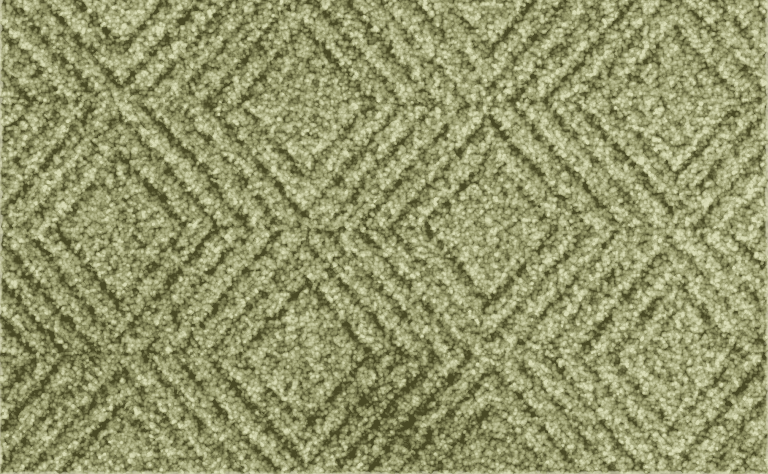
Write a WebGL 1 fragment shader that draws this texture.

```glsl
precision highp float;
uniform vec2 u_resolution;

const vec3 SHADOW_GREEN = vec3(0.285, 0.285, 0.145);
const vec3 PILE_GREEN = vec3(0.592, 0.60, 0.415);
const vec3 TIP_GREEN = vec3(0.85, 0.86, 0.71);
const vec3 FRINGE = vec3(0.86, 0.86, 0.74);

const float HALF_PERIOD = 0.390;   // node to diamond centre, across
const float BAND_HEIGHT = 0.266;   // seam to seam, down
const float GROOVE_SLOPE = 1.15;
const float GROOVE_STEP = 0.0696;
const float FIRST_GROOVE = -0.095;
const float LAST_INDEX = 5.0;

float hash(vec2 p) {
  return fract(sin(dot(p, vec2(127.1, 311.7))) * 43758.545);
}

float bell(float x, float width) {
  return exp(-x * x / (width * width));
}

// Soft cellular noise: x = blended cell tone, y = squared distance to a tuft
vec2 tufts(vec2 p) {
  vec2 cell = floor(p);
  float total = 0.0;
  float tone = 0.0;
  for (int j = -1; j <= 1; j++) {
    for (int i = -1; i <= 1; i++) {
      vec2 id = cell + vec2(float(i), float(j));
      vec2 centre = id + vec2(hash(id), hash(id + 57.3));
      vec2 delta = p - centre;
      float weight = exp(-7.0 * dot(delta, delta));
      total += weight;
      tone += weight * hash(id + 19.7);
    }
  }
  return vec2(tone / total, -log(total) / 7.0);
}

// Slow uneven drift from layered sines
vec2 drift(vec2 p) {
  return vec2(sin(p.y * 17.0 + 2.0 * sin(p.x * 7.0)),
              sin(p.x * 14.0 + 2.0 * sin(p.y * 9.0)));
}

float blob(vec2 p, vec2 centre, vec2 radius) {
  vec2 q = (p - centre) / radius;
  return exp(-dot(q, q));
}

// Mirrored slanted grooves that leave plain diamonds on alternate seams
float carving(vec2 p) {
  float row = (1.0 - p.y - 0.217) / BAND_HEIGHT;
  float band = floor(row);
  float down = row - band;
  float nodeX = 0.253 + HALF_PERIOD * mod(band, 2.0);
  float across = (p.x - nodeX) / (2.0 * HALF_PERIOD) + 0.5;
  float folded = abs(fract(across) - 0.5) * 2.0 * HALF_PERIOD;
  float slant = folded - down * BAND_HEIGHT / GROOVE_SLOPE;

  float index = floor((slant - FIRST_GROOVE) / GROOVE_STEP + 0.5);
  index = clamp(index, 0.0, LAST_INDEX);
  float toNormal = GROOVE_SLOPE / sqrt(1.0 + GROOVE_SLOPE * GROOVE_SLOPE);
  float offset = (slant - FIRST_GROOVE - index * GROOVE_STEP) * toNormal;
  float side = floor(across * 2.0);
  float depth = mix(0.24, 0.40, hash(vec2(index + side * 7.0, band + 11.0)));
  float groove = -depth * bell(offset, 0.0085);
  float ridge = 0.12 * bell(offset - 0.020, 0.012);

  // Seams stop at the diamond sides
  float middle = FIRST_GROOVE + 0.5 * LAST_INDEX * GROOVE_STEP;
  float reach = 0.5 * LAST_INDEX * GROOVE_STEP;
  float striped = 1.0 - smoothstep(reach - 0.01, reach + 0.01, abs(slant - middle));
  float seamDistance = min(down, 1.0 - down) * BAND_HEIGHT;
  float seam = -0.20 * striped * bell(seamDistance, 0.005);
  return min(groove, seam) + ridge;
}

// Broad wear, in height units with x running to the aspect ratio
float wear(vec2 p) {
  float shade = -0.22 * blob(p, vec2(0.80, 0.13), vec2(0.19, 0.13));
  shade -= 0.13 * blob(p, vec2(0.02, 0.20), vec2(0.22, 0.20));
  shade -= 0.09 * blob(p, vec2(0.29, 0.51), vec2(0.12, 0.14));
  shade += 0.07 * blob(p, vec2(1.45, 0.60), vec2(0.45, 0.60));
  vec2 waves = drift(p * 0.7);
  return shade + 0.015 * (waves.x + waves.y);
}

vec3 pileColour(float tone) {
  vec3 lower = mix(SHADOW_GREEN, PILE_GREEN, clamp(tone * 2.0, 0.0, 1.0));
  return mix(lower, TIP_GREEN, clamp(tone * 2.0 - 1.0, 0.0, 1.0));
}

void main() {
  vec2 p = gl_FragCoord.xy / u_resolution.y;
  float aspect = u_resolution.x / u_resolution.y;

  // Crinkled pile at two scales
  vec2 crinkle = 0.22 * drift(p * 9.0);
  vec2 coarse = tufts(p * 98.0 + crinkle);
  vec2 fine = tufts(p * 175.0 + 31.0 - crinkle);
  float pile = 0.52 * (coarse.x - 0.5) - 0.62 * (coarse.y - 0.08);
  pile += 0.44 * (fine.x - 0.5) - 0.34 * (fine.y - 0.08);

  // Tufts roughen the carved lines
  vec2 ragged = p + 0.003 * drift(p) + 0.006 * (vec2(coarse.x, fine.x) - 0.5);
  float tone = 0.635 + pile + carving(ragged) + wear(p);

  // Thin pale bound edge
  float border = min(min(p.x, aspect - p.x), p.y) + 0.008 * (coarse.x - 0.5);
  float edge = 1.0 - smoothstep(0.0, 0.006, border);
  gl_FragColor = vec4(mix(pileColour(tone), FRINGE, 0.7 * edge), 1.0);
}
```
